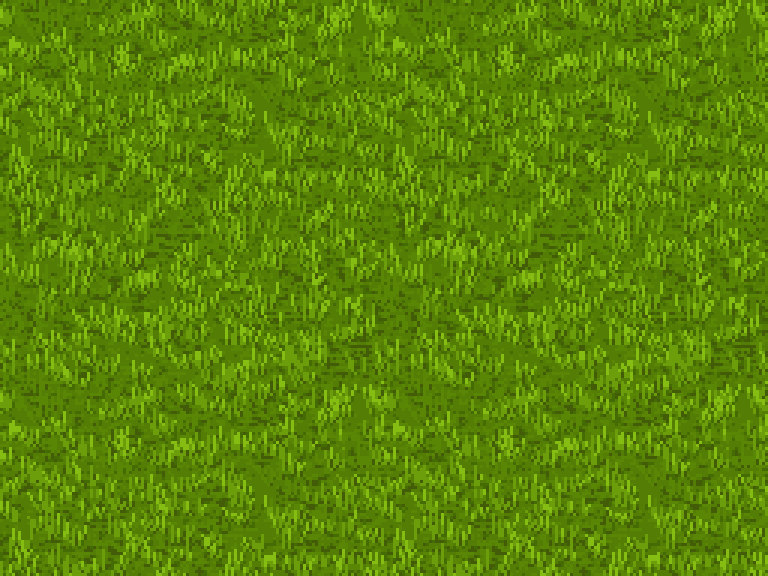
Give the GLSL for this texture, as a WebGL 2 fragment shader.

```glsl
#version 300 es
precision highp float;
// Pixel-art meadow: tufts of upright grass blades over speckled green turf.

uniform vec2 u_resolution;
out vec4 fragColor;

const float ROWS = 192.0;   // square cells per canvas height
const float TILE = 128.0;   // cells before the turf repeats
const float PLOT = 8.0;     // cells per side of a tuft's plot
const int BLADES = 5;

const int SOIL = 0, SHADE = 1, TURF = 2, MOSS = 3, BLADE = 4, TIP = 5;
const vec3 PALETTE[6] = vec3[6](
    vec3(0.26, 0.36, 0.03), vec3(0.27, 0.42, 0.02), vec3(0.33, 0.49, 0.02),
    vec3(0.35, 0.53, 0.02), vec3(0.42, 0.62, 0.04), vec3(0.52, 0.74, 0.07));

// Integer hash of a lattice point and a seed, giving 0..1
float hash(vec2 p, int seed) {
    uvec2 q = uvec2(ivec2(p));
    uint n = q.x * 1597u + q.y * 51749u + uint(seed) * 7919u;
    n = (n ^ (n >> 16)) * 73244475u;
    n = (n ^ (n >> 15)) * 73244475u;
    n ^= n >> 16;
    return float(n & 65535u) / 65536.0;
}

vec2 gradient(vec2 corner, vec2 period, int seed) {
    float angle = 6.2832 * hash(mod(corner, period), seed);
    return vec2(cos(angle), sin(angle));
}

// Gradient noise that wraps after the given period
float gradientNoise(vec2 p, vec2 period, int seed) {
    vec2 i = floor(p), f = p - i;
    vec2 w = f * f * f * (f * (f * 6.0 - 15.0) + 10.0);
    vec2 e = vec2(1.0, 0.0);
    float a = dot(gradient(i, period, seed), f);
    float b = dot(gradient(i + e.xy, period, seed), f - e.xy);
    float c = dot(gradient(i + e.yx, period, seed), f - e.yx);
    float d = dot(gradient(i + e.xx, period, seed), f - e.xx);
    return mix(mix(a, b, w.x), mix(c, d, w.x), w.y);
}

float cellNoise(vec2 cell, vec2 frequency, int seed) {
    return gradientNoise((cell + 0.5) * frequency, TILE * frequency, seed);
}

// Short horizontal flecks, busier in some patches than in others
int groundTone(vec2 cell) {
    float flecks = cellNoise(cell, vec2(0.25, 0.5), 1);
    float grain = 0.5 * (hash(cell, 2) - 0.5);
    float contrast = 1.0 + 1.2 * cellNoise(cell, vec2(0.0625), 3);
    float v = (flecks + grain) * contrast;
    if (v < -0.34) return SOIL;
    if (v < -0.21) return SHADE;
    return v > 0.175 ? MOSS : TURF;
}

// Draws one fan of blades over the tone already in the cell
int tuftTone(int tone, vec2 cell, vec2 plot) {
    vec2 id = mod(plot, TILE / PLOT);
    vec2 root = plot * PLOT + floor(PLOT * vec2(hash(id, 4), hash(id, 5)));
    float lean = 0.6 * (hash(id, 6) - 0.5);
    bool dim = hash(id, 7) < 0.12;

    for (int i = 0; i < BLADES; i++) {
        int seed = 10 + i * 5;
        if (hash(id, seed) > 0.9) continue;
        float side = float(i) - 0.5 * float(BLADES - 1);
        float size = 3.0 + floor(5.0 * hash(id, seed + 1));
        float lift = floor(3.0 * hash(id, seed + 2));
        float up = cell.y - root.y - lift;
        if (up < 0.0 || up >= size) continue;

        float x = root.x + floor(1.5 * side + (lean + 0.1 * side) * up + 0.5);
        float along = (up + 0.5) / size;
        if (cell.x == x) {
            bool lit = along > 0.4 && hash(id, seed + 3) < 0.5;
            tone = dim ? MOSS : (lit ? TIP : BLADE);
        } else if (cell.x == x + 1.0 && along < 0.35 && tone < BLADE) {
            tone = hash(id, seed + 4) < 0.4 ? SOIL : SHADE;
        }
    }
    return tone;
}

vec3 meadow(vec2 position) {
    vec2 cell = mod(floor(position), TILE);
    vec2 home = floor(cell / PLOT);
    int tone = groundTone(cell);
    // Far plots first, so that nearer tufts cover them
    for (int y = 1; y >= -1; y--)
        for (int x = -1; x <= 1; x++)
            tone = tuftTone(tone, cell, home + vec2(x, y));
    return PALETTE[tone];
}

void main() {
    // Four samples per pixel smooth cell borders at any canvas size
    vec3 color = vec3(0.0);
    for (int s = 0; s < 4; s++) {
        vec2 offset = 0.5 * vec2(s % 2, s / 2) - 0.25;
        color += 0.25 * meadow((gl_FragCoord.xy + offset) * ROWS / u_resolution.y);
    }
    fragColor = vec4(color, 1.0);
}
```
